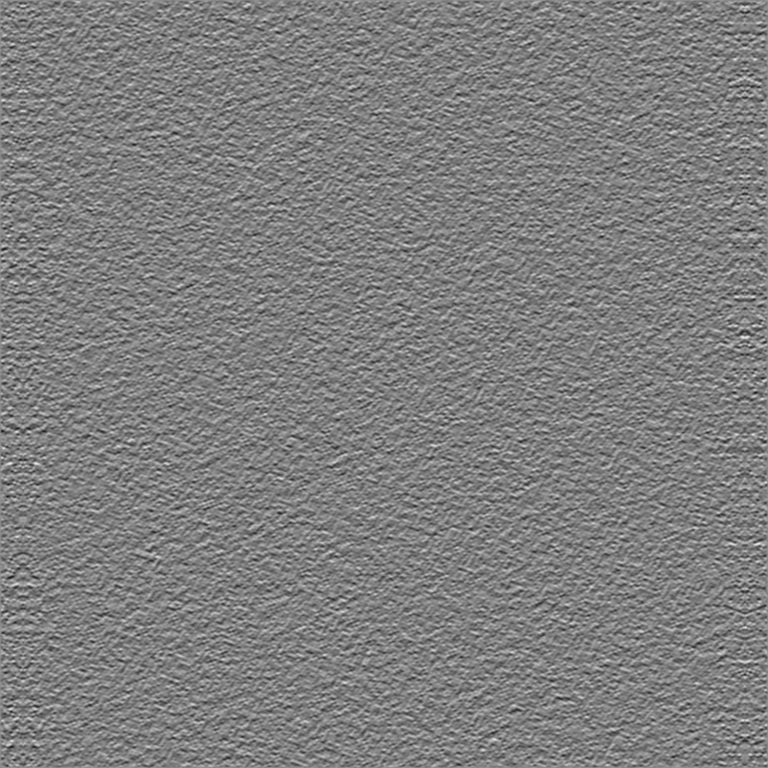
Give the GLSL for this texture map, as a WebGL 1 fragment shader.

```glsl
precision highp float;

uniform vec2 u_resolution;

#define BASE_GRAY 0.497
#define RELIEF_GAIN 0.82
#define FINE_CELLS 285.0
#define COARSE_CELLS 165.0
#define LIGHT_STEP vec2(-0.0002, 0.0019)
#define SEAM_INSET 0.03
#define SEAM_GAIN 0.2
#define SCRATCH_COUNT 16
#define SCRATCH_WIDTH 0.0014
#define SCRATCH_DEPTH 0.12
#define RIM_WIDTH 0.0018
#define RIM_GRAY 0.56

float hash(vec2 p) {
  vec3 q = fract(p.xyx * 0.1031);
  q += dot(q, q.yzx + 33.33);
  return fract((q.x + q.y) * q.z);
}

float valueNoise(vec2 p) {
  vec2 cell = floor(p);
  vec2 f = fract(p);
  f = f * f * (3.0 - 2.0 * f);
  float low = mix(hash(cell), hash(cell + vec2(1.0, 0.0)), f.x);
  float high = mix(hash(cell + vec2(0.0, 1.0)), hash(cell + 1.0), f.x);
  return mix(low, high, f.y);
}

vec2 rotate(vec2 p, float angle) {
  float c = cos(angle);
  float s = sin(angle);
  return vec2(c * p.x - s * p.y, s * p.x + c * p.y);
}

// Reflects the grain outside the two vertical seams
vec2 mirrorSeams(vec2 p) {
  p.x = SEAM_INSET + abs(p.x - SEAM_INSET);
  p.x = 1.0 - SEAM_INSET - abs(1.0 - SEAM_INSET - p.x);
  return p;
}

// Two octaves, a little wider than tall, turned to hide their grids
float height(vec2 p) {
  p = mirrorSeams(p) * vec2(0.85, 1.0);
  float fine = valueNoise(rotate(p, 0.4) * FINE_CELLS + 400.0);
  float coarse = valueNoise(rotate(p, 1.0) * COARSE_CELLS + 600.0);
  return 0.5 * (fine + coarse);
}

// Faint, slightly bowed strokes; most rise to the right
float scratches(vec2 p, float pixel) {
  float total = 0.0;
  for (int i = 0; i < SCRATCH_COUNT; i++) {
    float id = float(i) + 1.0;
    vec2 center = 0.18 + 0.64 * vec2(hash(vec2(id, 3.7)), hash(vec2(id, 19.1)));
    float falling = step(3.5, mod(id, 5.0));
    float angle = mix(0.55 + 0.35 * hash(vec2(id, 41.3)), -0.8, falling);
    float halfLength = 0.03 + 0.08 * hash(vec2(id, 67.9));
    float tone = mod(id, 3.0) < 0.5 ? -1.0 : 0.75;
    tone = mix(tone, -0.9, falling);

    vec2 q = rotate(p - center, -angle);
    q.y += 0.8 * q.x * q.x;
    float line = 1.0 - smoothstep(0.0, SCRATCH_WIDTH + pixel, abs(q.y));
    float taper = 1.0 - smoothstep(0.4, 1.0, abs(q.x) / halfLength);
    float wear = 0.3 + 0.7 * valueNoise(vec2(q.x * 70.0 + 20.0, id));
    total += tone * line * taper * wear;
  }
  return total * SCRATCH_DEPTH;
}

void main() {
  vec2 p = gl_FragCoord.xy / u_resolution;
  float pixel = 1.0 / min(u_resolution.x, u_resolution.y);

  // Emboss: height difference along the light
  float slope = height(p + 0.5 * LIGHT_STEP) - height(p - 0.5 * LIGHT_STEP);
  float sideDistance = min(p.x, 1.0 - p.x);
  float seam = 1.0 - smoothstep(SEAM_INSET, 2.5 * SEAM_INSET, sideDistance);
  float gray = BASE_GRAY + slope * RELIEF_GAIN * (1.0 + SEAM_GAIN * seam);
  gray += scratches(p, pixel);

  // Thin pale rim
  float edge = min(sideDistance, min(p.y, 1.0 - p.y));
  float rim = 1.0 - smoothstep(RIM_WIDTH - 0.5 * pixel, RIM_WIDTH + 0.5 * pixel, edge);
  gray = mix(gray, RIM_GRAY, 0.7 * rim);

  gl_FragColor = vec4(vec3(clamp(gray, 0.0, 1.0)), 1.0);
}
```
